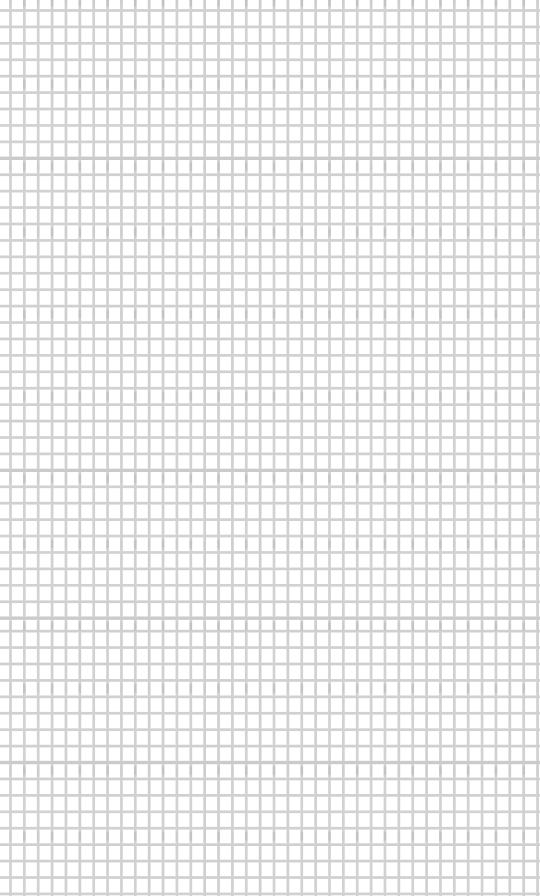
This pattern is drawn by a Shadertoy shader. Its source:

```glsl
const vec3 PAPER = vec3(1.0);
const vec3 INK = vec3(0.825);
const vec3 DARK_INK = vec3(0.765);
// Lengths are fractions of the canvas height, measured from the top left
const vec2 CELL = vec2(0.01548, 0.01833);
const vec2 FIRST_LINE = vec2(0.0117);
const float LINE_WIDTH = 0.00303;
const float SEAM = 0.7044;
const float SEAM_ROW = 39.0;
const float TILE_ROWS = 19.0;
const float HEAVY_ROW = 9.0;
const float BAND_STEP = 4.75;

float hash(float n) {
    return fract(sin(n * 12.9898) * 43758.5453);
}

float lineCoverage(float dist, float width, float pixel) {
    return clamp((0.5 * width - dist) / pixel + 0.5, 0.0, 1.0);
}

float lineDistance(float coord, float spacing) {
    return abs(coord - round(coord) ) * spacing;
}

// Row coordinate; counting restarts below the seam, leaving one short row
float rowCoord(float y) {
    return y < SEAM ? (y - FIRST_LINE.y) / CELL.y
                    : SEAM_ROW + (y - SEAM) / CELL.y;
}

// Short overlap marks on the uprights, in four rows of every tile
float overlapMark(float row, float column) {
    float inBand = step(mod(floor(row) + 1.4, BAND_STEP), 1.0);
    float middle = 1.0 - smoothstep(0.18, 0.34, abs(fract(row) - 0.5));
    float strength = mix(0.35, 1.0, mod(column, 2.0));
    return inBand * middle * strength;
}

void mainImage(out vec4 fragColor, in vec2 fragCoord) {
    float pixel = 1.0 / iResolution.y;
    vec2 p = vec2(fragCoord.x, iResolution.y - fragCoord.y) * pixel;
    float columnPos = (p.x - FIRST_LINE.x) / CELL.x;
    float rowPos = rowCoord(p.y);
    float column = round(columnPos);
    float row = round(rowPos);

    // Uprights with slight tone variation
    float upright = lineCoverage(lineDistance(columnPos, CELL.x), LINE_WIDTH, pixel);
    float mark = overlapMark(rowPos, column);
    vec3 uprightInk = mix(INK, DARK_INK, max(mark, 0.2 * hash(column)));

    // Level lines, heavier once per tile and above the seam
    float heavy = step(abs(mod(row, TILE_ROWS) - HEAVY_ROW), 0.5);
    heavy = max(heavy, step(abs(row - SEAM_ROW + 2.0), 0.5));
    float levelDist = min(lineDistance(rowPos, CELL.y), abs(p.y - SEAM));
    float level = lineCoverage(levelDist, LINE_WIDTH * (1.0 + 0.25 * heavy), pixel);
    vec3 levelInk = mix(INK, DARK_INK, max(0.5 * heavy, 0.2 * hash(row + 71.0)));

    vec3 color = mix(PAPER, uprightInk, upright);
    color = min(color, mix(PAPER, levelInk, level));
    fragColor = vec4(color, 1.0);
}
```
